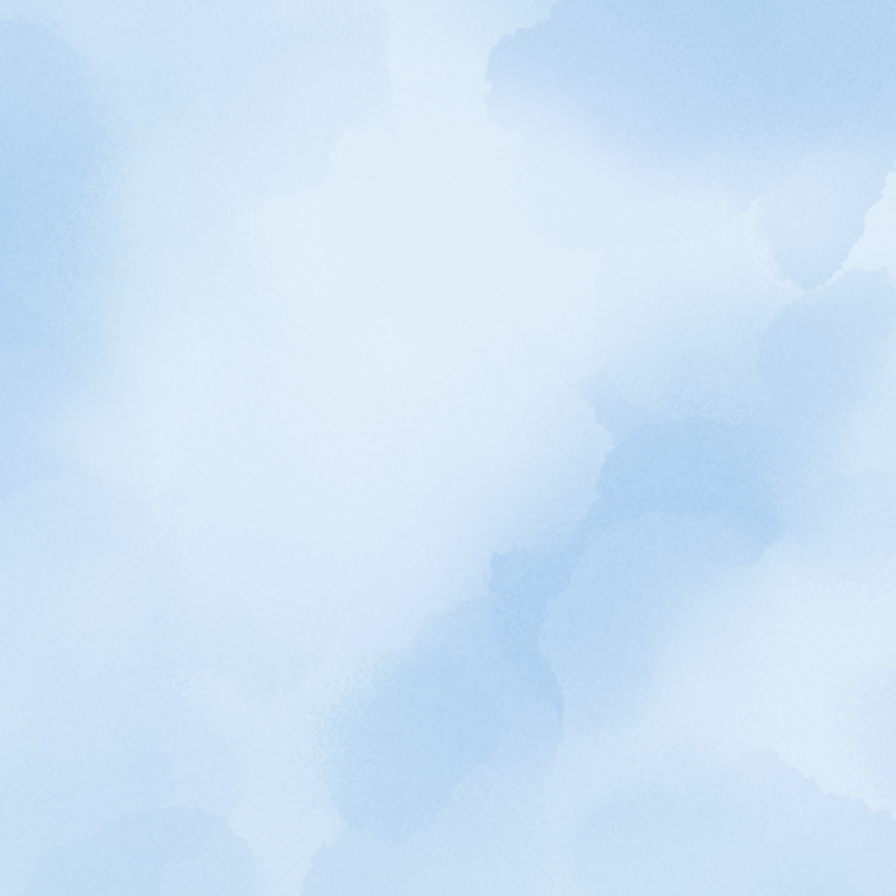
Write a Shadertoy shader that draws this texture.

```glsl
// Pale blue watercolour: overlapping translucent washes on light paper.
// Washes sit on a shuffled, jittered grid; each has a crisp frayed side and a
// soft speckled side. They blend as tone, which is stretched and then coloured.

#define GRID 6
#define RADIUS_MIN 0.085
#define RADIUS_MAX 0.18
#define CRISP_EDGE 0.004
#define SOFT_EDGE 0.085
#define WOBBLE 0.08
#define FRAY 0.010
#define TONE_JITTER 0.42
#define CONTRAST 3.2
#define GRAIN 0.027
#define DEEP_BLUE vec3(0.680, 0.816, 0.942)
#define PALE_BLUE vec3(0.889, 0.939, 0.981)

float hash(vec2 p) {
    vec3 q = fract(p.xyx * vec3(0.1031, 0.1030, 0.0973));
    q += dot(q, q.yzx + 33.33);
    return fract((q.x + q.y) * q.z);
}

vec4 hash4(vec2 p) {
    vec4 q = fract(p.xyxy * vec4(0.1031, 0.1030, 0.0973, 0.1099));
    q += dot(q, q.wzxy + 33.33);
    return fract((q.xxyz + q.yzzw) * q.zywx);
}

float noise(vec2 p) {
    vec2 i = floor(p), f = fract(p);
    f = f * f * (3.0 - 2.0 * f);
    float low = mix(hash(i), hash(i + vec2(1, 0)), f.x);
    float high = mix(hash(i + vec2(0, 1)), hash(i + vec2(1, 1)), f.x);
    return mix(low, high, f.y);
}

// Three octaves of noise centred on zero
float fbm(vec2 p) {
    return 0.5 * noise(p) + 0.25 * noise(p * 2.1 + 7.3)
         + 0.125 * noise(p * 4.3 + 19.1) - 0.4375;
}

// Soft-sided elliptical zone, its long axis along a unit direction
float zone(vec2 p, vec2 centre, vec2 size, vec2 axis) {
    vec2 d = p - centre;
    vec2 q = vec2(dot(d, axis), d.y * axis.x - d.x * axis.y) / size;
    float falloff = max(1.0 - 0.4 * dot(q, q), 0.0);
    return falloff * falloff;
}

// Broad layout: 0 is deep blue, 1 is almost white
float toneAt(vec2 p) {
    const vec2 level = vec2(1, 0);
    float tone = 0.44;
    tone += 0.54 * zone(p, vec2(0.42, 0.66), vec2(0.42, 0.25), vec2(0.85, 0.53));
    tone += 0.20 * zone(p, vec2(0.92, 0.18), vec2(0.24, 0.22), level);
    tone += 0.34 * zone(p, vec2(0.88, 0.76), vec2(0.20, 0.07), level);
    tone -= 0.52 * zone(p, vec2(0.00, 0.68), vec2(0.14, 0.28), level);
    tone -= 0.46 * zone(p, vec2(0.80, 0.98), vec2(0.24, 0.15), level);
    tone -= 0.50 * zone(p, vec2(0.68, 0.40), vec2(0.30, 0.14), vec2(0.7, 0.714));
    return tone;
}

// The middle blue drifts between violet and cyan
vec3 pigment(float tone, float hue) {
    vec3 middle = mix(vec3(0.792, 0.872, 0.966), vec3(0.812, 0.898, 0.957), hue);
    tone *= 2.0;
    return tone < 1.0 ? mix(DEEP_BLUE, middle, tone)
                      : mix(middle, PALE_BLUE, tone - 1.0);
}

void mainImage(out vec4 fragColor, in vec2 fragCoord) {
    vec2 uv = fragCoord / iResolution.y;
    vec2 p = uv + WOBBLE * vec2(fbm(uv * 5.0 + 3.0), fbm(uv * 5.0 + 41.0));
    vec2 ripple = vec2(noise(uv * 10.0 + 5.0), noise(uv * 13.0 + 71.0)) - 0.5;
    vec2 tilted = mat2(0.8, 0.6, -0.6, 0.8) * uv + 2.0;
    float fray = FRAY * (noise(tilted * 60.0) + noise(uv * 150.0) - 1.0);
    float speckle = noise(tilted * 290.0) + noise(uv * 470.0 + 9.0) - 1.0;

    // Light underpainting that shows in the gaps
    float localTone = toneAt(p);
    float tone = localTone + 0.14;
    float hue = noise(uv * 3.0);

    // Washes, laid in shuffled grid order
    for (int i = 0; i < GRID * GRID; i++) {
        int k = (i * 23 + 11) % (GRID * GRID);
        vec2 cell = vec2(k % GRID, k / GRID);
        vec4 place = hash4(cell + 17.0);
        vec2 centre = (cell + place.xy) / float(GRID) * 1.1 - 0.05;
        vec2 q = p - centre;
        float reach = length(q);
        if (reach > RADIUS_MAX + 0.12) continue;

        // Rippled ellipse, longer across its random lean
        vec4 look = hash4(cell + 91.0);
        vec2 lean = normalize(look.xy - 0.5 + 0.001);
        float along = dot(q, lean) / (reach + 0.02);
        float dist = reach * (0.88 + 0.3 * along * along);
        dist -= mix(RADIUS_MIN, RADIUS_MAX, place.z);
        dist += 0.07 * dot(ripple, lean) + fray;

        // One side stays crisp, the other bleeds out
        float softness = smoothstep(-0.2, 0.85, along);
        float width = mix(CRISP_EDGE, SOFT_EDGE, softness);
        dist += 0.35 * width * speckle * softness;
        float cover = 1.0 - smoothstep(-width, 0.3 * width, dist);
        cover *= mix(0.5, 0.88, look.w);

        float wash = toneAt(centre) + TONE_JITTER * (look.z - 0.5);
        wash = mix(wash, localTone, 0.45) + 0.08 * ripple.x;
        tone = mix(tone, wash, cover);
        hue = mix(hue, place.w, cover);
    }

    // Stretch the tone with soft limits, then colour it
    tone = 0.5 + 0.5 * tanh(CONTRAST * (tone - 0.5));
    vec3 colour = pigment(tone, hue);

    // Paper grain, stronger where there is more pigment
    float depth = mix(1.0, 0.25, tone);
    colour += GRAIN * depth * speckle * vec3(1.0, 0.7, 0.35);
    fragColor = vec4(colour, 1.0);
}
```
